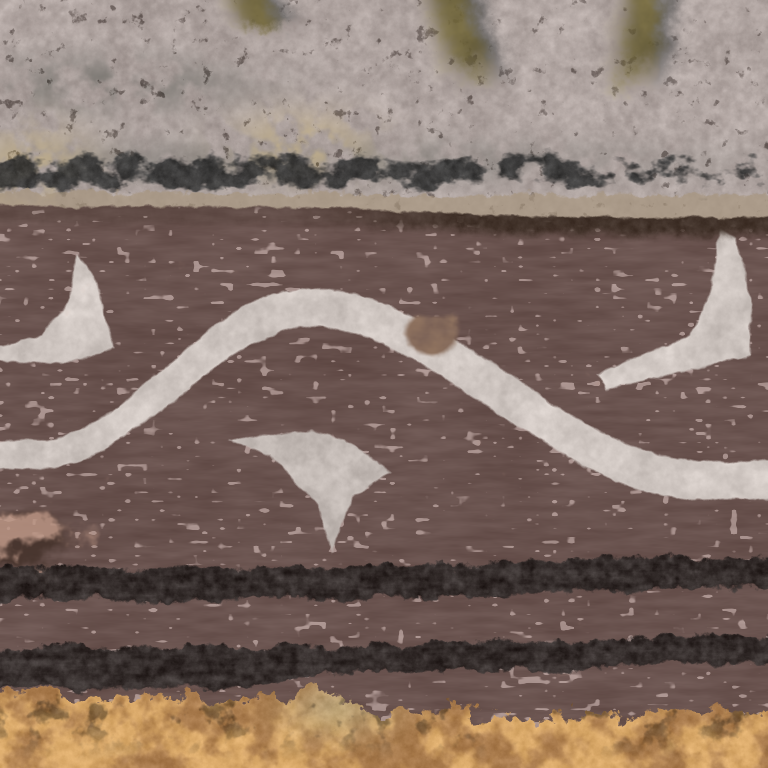
Write a Shadertoy shader that draws this pattern.

```glsl
// A weathered painted frieze: a pale wave and three curved horns on a brown band,
// between grey plaster above and ochre stone below. Flat layers are stacked
// by height, then worn and stained with value noise.

float hash(vec2 p) {
    vec3 q = fract(p.xyx * .1031);
    q += dot(q, q.yzx + 33.33);
    return fract((q.x + q.y) * q.z);
}

float noise(vec2 p) {
    vec2 i = floor(p), f = fract(p);
    f = f * f * (3. - 2. * f);
    return mix(mix(hash(i), hash(i + vec2(1, 0)), f.x),
               mix(hash(i + vec2(0, 1)), hash(i + 1.), f.x), f.y);
}

float fbm(vec2 p) {
    float sum = 0., amp = .533;
    for (int i = 0; i < 4; i++) {
        sum += amp * noise(p);
        p = mat2(1.6, 1.2, -1.2, 1.6) * p + 7.3;
        amp *= .5;
    }
    return sum;
}

// Coverage of a shape from its signed distance
float fill(float d) {
    float soft = max(.002, 1. / iResolution.y);
    return 1. - smoothstep(-soft, soft, d);
}

float band(float y, float low, float high) {
    return fill(max(low - y, y - high));
}

// Soft elliptical spot
float spot(vec2 p, float x, float y, float w, float h) {
    vec2 q = (p - vec2(x, y)) / vec2(w, h);
    return exp(-dot(q, q));
}

// Signed distance to an eight-sided outline
float outline(vec2 p, vec2 v[8]) {
    float d = 10., side = 1.;
    for (int i = 0; i < 8; i++) {
        vec2 a = v[i], e = v[(i + 7) % 8] - a, w = p - a;
        vec2 b = w - e * clamp(dot(w, e) / dot(e, e), 0., 1.);
        d = min(d, dot(b, b));
        bvec3 c = bvec3(w.y >= 0., w.y < e.y, e.x * w.y > e.y * w.x);
        if (all(c) || all(not(c))) side = -side;
    }
    return side * sqrt(d);
}

float waveHeight(float x) {
    return .408 + .192 * smoothstep(.05, .4, x) - .225 * smoothstep(.4, .91, x);
}

float waveDistance(vec2 p) {
    float slope = (waveHeight(p.x + .005) - waveHeight(p.x - .005)) * 100.;
    return abs(p.y - waveHeight(p.x)) / sqrt(1. + slope * slope)
         - mix(.018, .025, smoothstep(.1, .4, p.x));
}

void mainImage(out vec4 fragColor, in vec2 fragCoord) {
    vec2 p = fragCoord / iResolution.xy;
    float medium = fbm(p * 32. + 5.), grain = fbm(p * 110.) - .5;
    float streak = fbm(p * vec2(22, 130)) - .5;
    float rough = (medium - .5) * .022 + grain * .012;

    // Brown paint with brush marks and pale flecks
    vec3 brown = vec3(.41, .322, .305) + streak * .09 + (fbm(p * 9.) - .5) * .05;
    vec3 col = brown + .25 * smoothstep(.77, .9, noise(p * vec2(90, 170)) * (.7 + .5 * medium));

    // White ornament
    float leftHorn = outline(p, vec2[8](vec2(.1, .669), vec2(.128, .632), vec2(.147, .548), vec2(.085, .527),
        vec2(-.01, .53), vec2(-.01, .546), vec2(.055, .563), vec2(.089, .609)));
    float rightHorn = outline(p, vec2[8](vec2(.938, .701), vec2(.958, .69), vec2(.977, .609), vec2(.977, .538),
        vec2(.788, .491), vec2(.776, .513), vec2(.898, .564), vec2(.924, .616)));
    float lowerHorn = outline(p, vec2[8](vec2(.299, .427), vec2(.406, .44), vec2(.456, .424), vec2(.512, .384),
        vec2(.458, .353), vec2(.432, .277), vec2(.414, .342), vec2(.352, .408)));
    float ornament = min(min(leftHorn, rightHorn), min(lowerHorn, waveDistance(p)));
    vec3 white = vec3(.81, .775, .755) + (medium - .5) * .16 + grain * .1;
    white -= .1 * fill(lowerHorn) * smoothstep(.35, .65, medium);
    col = mix(col, white, fill(ornament + rough * .35));

    // Worn gap in the wave, chips at the left edge
    float gap = spot(p, .562, .565, .032, .025) + (medium - .5) * .5;
    col = mix(col, mix(brown, vec3(.62, .5, .4), medium), smoothstep(.25, .5, gap));
    float chips = spot(p, .03, .295, .07, .05) + medium - .5;
    vec3 chip = mix(vec3(.25, .18, .15), vec3(.74, .59, .52), smoothstep(.4, .65, medium));
    col = mix(col, chip, .8 * smoothstep(.3, .7, chips));

    // Two dark grooves
    vec3 dark = vec3(.19, .165, .16) + grain * .24 + streak * .12;
    float y = p.y + rough - .014 * smoothstep(.3, 1., p.x);
    float thick = .018 * smoothstep(.42, .3, p.x);
    col = mix(col, dark, .93 * max(band(y, .22, .26), band(y, .122 - thick, .157)));

    // Ochre stone with cream and dark crumbs
    float stoneTop = .071 + .025 * smoothstep(.55, .1, p.x) + .028 * spot(p, .42, .09, .04, .1);
    vec3 ochre = mix(vec3(.66, .48, .3), vec3(.86, .67, .42), smoothstep(.3, .65, medium));
    ochre = mix(ochre, vec3(.72, .64, .48), .8 * spot(p, .44, .08, .07, .04));
    ochre *= 1. - .35 * smoothstep(.54, .7, fbm(p * 40. + 31.)) * smoothstep(0., .07, p.y);
    col = mix(col, ochre + grain * .16, fill(p.y - stoneTop + rough * 2.2));

    // Plaster: cool stains, cream crust, fine pits
    vec3 plaster = vec3(.69, .645, .63) + (medium - .5) * .13 + grain * .15;
    float stain = spot(p, .14, .89, .18, .035) + .7 * spot(p, .4, .79, .5, .03);
    plaster = mix(plaster, vec3(.45, .44, .42), .85 * stain * smoothstep(.25, .65, medium));
    float crust = spot(p, .39, .81, .08, .04) + spot(p, .04, .78, .07, .05);
    plaster = mix(plaster, vec3(.75, .68, .55), crust * smoothstep(.35, .6, medium));
    plaster -= .24 * smoothstep(.68, .82, fbm(p * 75. + 17.));

    // Mossy streaks hanging from the top
    for (float k = 0.; k < 3.; k++) {
        float reach = k < 1. ? .05 : .13;
        vec2 q = p - vec2(.335 + .257 * k, 1);
        q.x += q.y * (k > 1. ? -.15 : .33) + rough;
        float moss = exp(-pow(abs(q.x) / .037, 3.)) * smoothstep(-reach, -reach * .5, q.y + rough * 2.);
        vec3 green = mix(vec3(.32, .29, .16), vec3(.5, .45, .25), medium);
        plaster = mix(plaster, mix(green, vec3(.34), smoothstep(0., .03, q.x)), .88 * moss);
    }

    // Pitted ledge, its pale lip and its shadow
    float ledge = spot(p, p.x, .776, 1., .026);
    float pits = ledge * (1. - .2 * p.x) + (fbm(p * vec2(36, 50) + 3.) - .5) * 1.5;
    plaster = mix(plaster, vec3(.2) + grain * .2, .9 * smoothstep(.55, .85, pits) * step(.1, ledge));
    plaster = mix(plaster, vec3(.66, .59, .5), .7 * band(p.y + rough, .7, .747));
    float edge = .732 - .015 * smoothstep(.25, .8, p.x) + rough * .5;
    float shade = smoothstep(edge - .032, edge - .012, p.y) * (.2 + .7 * smoothstep(.35, .65, p.x));
    col = mix(col, vec3(.24, .185, .15) + grain * .15, shade);
    fragColor = vec4(clamp(mix(col, plaster, fill(edge - p.y)), 0., 1.), 1);
}
```
